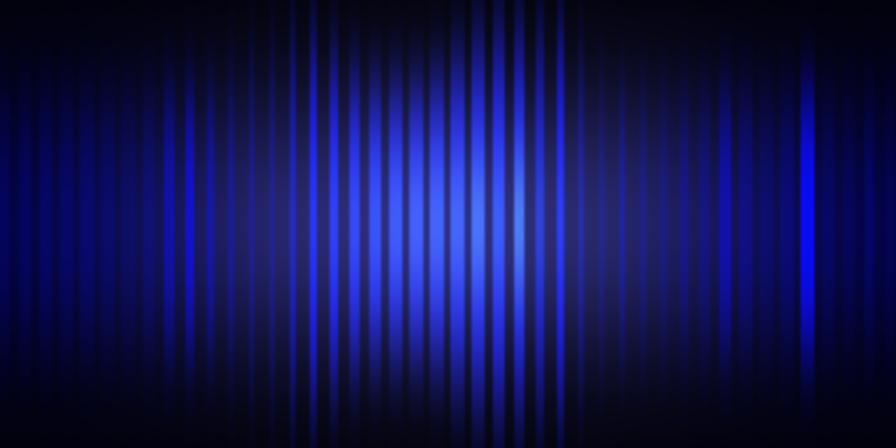
Write a WebGL 1 fragment shader that draws this background.

```glsl
precision highp float;
// Soft vertical bars of blue light glowing on a dark indigo background.

uniform vec2 u_resolution;

#define PERIOD 0.02298
#define FIRST_BAR 0.3497
#define BAR_SOFTNESS 0.12
#define WIDTH_CENTRE 0.487
#define WIDTH_CYCLE 0.385
#define INDIGO vec3(0.17, 0.17, 0.41)
#define NAVY vec3(0.0, 0.0, 0.23)
#define NIGHT vec3(0.006, 0.006, 0.035)
#define OUTER_BLUE vec3(0.04, 0.04, 0.98)
#define INNER_BLUE vec3(0.15, 0.16, 1.0)
#define CORE_LIGHT vec3(0.12, 0.24, 0.0)

float hash(float n) {
    return fract(sin(n * 91.17) * 4375.85);
}

// Bell curve of unit height
float bell(float x, float width) {
    float t = x / width;
    return exp(-t * t);
}

// Broad glow that fades to navy at the sides and to black above and below
vec3 backdrop(vec2 p) {
    float centre = exp(-pow(abs(p.x) / 0.33, 3.0));
    float fade = bell(p.y, 0.31);
    return NIGHT + fade * mix(NAVY, INDIGO, centre);
}

// Strength of each bar: a bright middle group plus a few accents
float barGain(float i) {
    float middle = exp(-pow(abs(i - 5.0) / 6.0, 8.0));
    float sides = mix(0.10, 0.30, bell(i - 7.0, 15.0));
    sides *= 0.65 + 0.7 * hash(i + 50.0);
    float accents = 0.48 * bell(i + 6.0, 1.3)
                  + 0.75 * bell(i - 12.0, 0.6)
                  + 0.20 * bell(i - 15.0, 0.6)
                  + 0.32 * bell(i - 20.0, 0.7)
                  + 0.88 * bell(i - 24.0, 0.5);
    return min(0.92 * middle + sides + accents, 0.96);
}

// Vertical reach of each bar, longest on both flanks of the middle group
float barReach(float i) {
    float flank = smoothstep(1.0, 5.0, abs(i - 4.0));
    flank *= 1.0 - smoothstep(7.0, 10.0, abs(i - 5.0));
    return mix(0.29, 0.41, flank);
}

void main() {
    vec2 uv = gl_FragCoord.xy / u_resolution;
    vec2 p = uv - 0.5;

    // Index of the nearest bar and the offset from its axis
    float u = (uv.x - FIRST_BAR) / PERIOD;
    float i = floor(u + 0.5);
    float offset = abs(u - i);
    float axis = FIRST_BAR + i * PERIOD;

    // Bar width swells and shrinks across the canvas
    float swell = cos(6.28318 * (axis - WIDTH_CENTRE) / WIDTH_CYCLE);
    float halfWidth = 0.24 + 0.11 * swell;
    float bar = 1.0 - smoothstep(halfWidth - BAR_SOFTNESS,
                                 halfWidth + BAR_SOFTNESS, offset);
    float rise = exp(-pow(abs(p.y) / barReach(i), 3.0));
    float light = bar * rise * barGain(i);

    // Bars over the backdrop
    float inner = bell(i - 6.0, 8.0);
    vec3 color = backdrop(p);
    color += vec3(0.0, 0.01, 0.08) * bell(p.x, 0.1) * bell(p.y, 0.22);
    color = mix(color, mix(OUTER_BLUE, INNER_BLUE, inner), light);

    // Pale core of the middle bars, most cyan on two of them
    float cyan = bell(i - 10.0, 0.5) + 0.35 * bell(i - 8.0, 0.6);
    float core = bell(p.x, 0.17) * bell(p.y, 0.19);
    color += CORE_LIGHT * light * core * (1.0 + 0.9 * cyan);

    gl_FragColor = vec4(clamp(color, 0.0, 1.0), 1.0);
}
```
